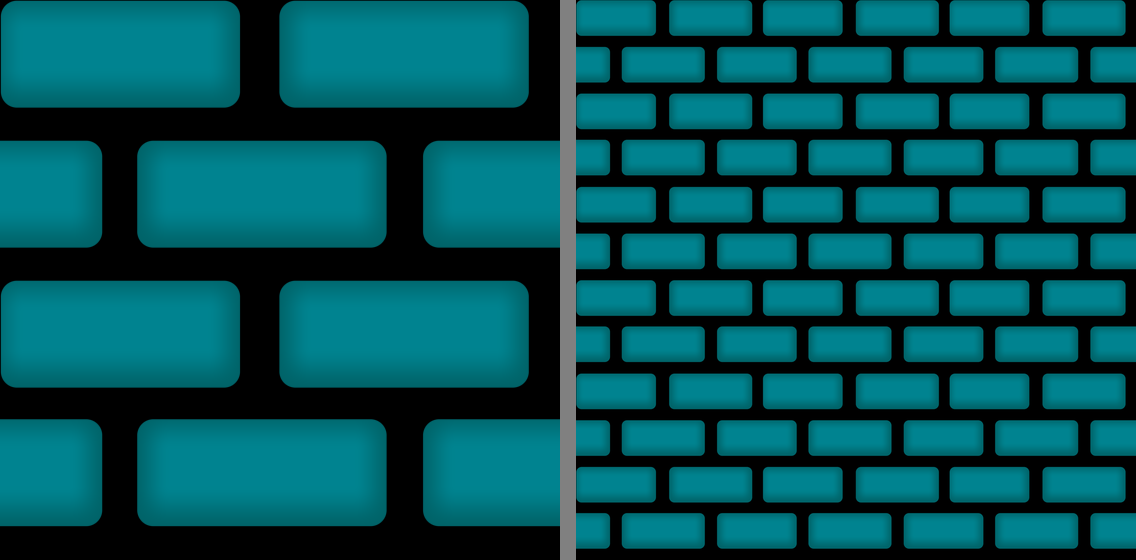
Left: one tile. Right: repeated 3 by 3.
Reproduce this pattern procedurally as a WebGL 1 fragment shader.

```glsl
precision highp float;
// Draws a tiling wall of rounded teal bricks with inner shadows and wide black joints.

uniform vec2 u_resolution;

const float SPAN = 768.0;          // design units across the canvas
const float ROW_PITCH = SPAN / 4.0;
const float HALF_HEIGHT = 73.3;
const float CORNER = 22.0;
const vec3 JOINT = vec3(0.0);
const vec3 SHADE = vec3(0.0, 0.385, 0.405);
const vec3 FACE = vec3(0.0, 0.515, 0.563);

// Shortest offset on the repeating canvas
vec2 wrapOffset(vec2 offset) {
    return offset - SPAN * floor(offset / SPAN + 0.5);
}

float roundedBox(vec2 p, vec2 halfSize, float radius) {
    vec2 q = abs(p) - halfSize + radius;
    return length(max(q, 0.0)) + min(max(q.x, q.y), 0.0) - radius;
}

// Light on the face: 0 in the edge shadow, 1 in the middle.
// y runs downward; leftReach moves the left shadow outward.
float innerLight(vec2 p, vec2 halfSize, float leftReach) {
    float left = smoothstep(-10.0, 45.0, p.x + halfSize.x + leftReach);
    float right = smoothstep(-10.0, 45.0, halfSize.x - p.x);
    float top = smoothstep(-18.0, 42.0, p.y + halfSize.y);
    float bottom = smoothstep(-6.0, 56.0, halfSize.y - p.y);
    return left * right * top * bottom;
}

// Lays one brick over the colour below it
vec3 addBrick(vec3 below, vec2 p, vec2 halfSize, float leftReach, float soft) {
    float cover = 1.0 - smoothstep(-soft, soft, roundedBox(p, halfSize, CORNER));
    vec3 face = mix(SHADE, FACE, innerLight(p, halfSize, leftReach));
    return mix(below, face, cover);
}

void main() {
    vec2 uv = gl_FragCoord.xy / u_resolution;
    vec2 p = vec2(uv.x, 1.0 - uv.y) * SPAN;
    float soft = max(1.0, 0.75 * SPAN / u_resolution.y);
    vec3 color = JOINT;

    // Four rows, each with one wide and one narrow brick
    for (int i = 0; i < 4; i++) {
        float row = float(i);
        float odd = mod(row, 2.0);
        float lift = 2.0 * step(2.5, row);
        float y = 74.3 + row * ROW_PITCH - lift;
        vec2 wide = vec2(mix(554.2, 359.2, odd), y);
        vec2 narrow = vec2(mix(165.2, 744.2, odd), y);
        color = addBrick(color, wrapOffset(p - wide), vec2(171.0, HALF_HEIGHT), 0.0, soft);
        color = addBrick(color, wrapOffset(p - narrow), vec2(164.0, HALF_HEIGHT),
                         mix(13.0, 0.0, odd), soft);
    }

    gl_FragColor = vec4(color, 1.0);
}
```
